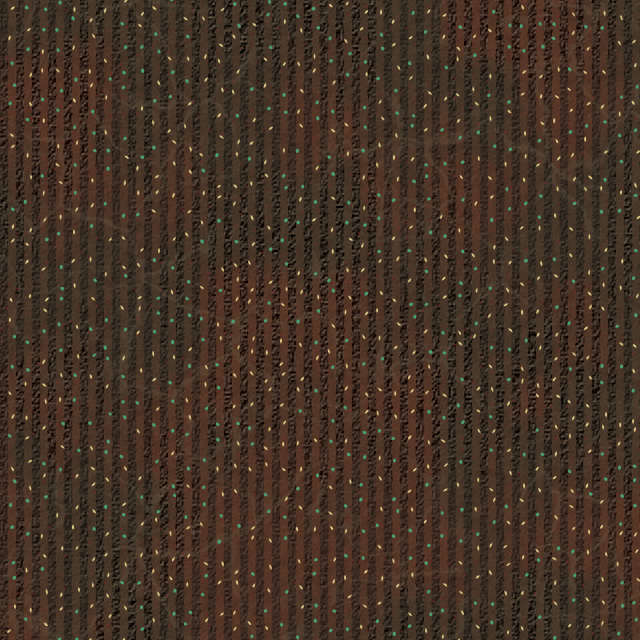
Give the GLSL for this texture, as a WebGL 2 fragment shader.

```glsl
#version 300 es
precision highp float;
// Ploughed soil: 40 upright furrows, smooth brown ridges between gritty dark troughs.
// Each ridge carries scattered cream, teal and red seeds; rust patches and faint
// warped Voronoi veins are laid across the whole field.
uniform vec2 u_resolution;
out vec4 fragColor;

float hash(vec2 p) {
    vec3 q = fract(vec3(p.xyx) * 0.1031);
    q += dot(q, q.yzx + 33.33);
    return fract((q.x + q.y) * q.z);
}

vec2 hash2(vec2 p) {
    return vec2(hash(p), hash(p + 71.7));
}

float noise(vec2 p) {
    vec2 i = floor(p), f = fract(p);
    f = f * f * (3.0 - 2.0 * f);
    return mix(mix(hash(i), hash(i + vec2(1, 0)), f.x),
               mix(hash(i + vec2(0, 1)), hash(i + vec2(1, 1)), f.x), f.y);
}

float fbm(vec2 p) {
    float sum = 0.0, amp = 0.53;
    for (int i = 0; i < 4; i++) {
        sum += amp * noise(p);
        p = p * 2.03 + 17.3;
        amp *= 0.5;
    }
    return sum;
}

// Distance to the border between the two nearest Voronoi points
float cellBorder(vec2 p) {
    vec2 cell = floor(p), near1 = vec2(9), near2 = vec2(9);
    for (int y = -1; y <= 1; y++)
    for (int x = -1; x <= 1; x++) {
        vec2 c = cell + vec2(x, y);
        vec2 d = c + hash2(c) - p;
        if (dot(d, d) < dot(near1, near1)) { near2 = near1; near1 = d; }
        else if (dot(d, d) < dot(near2, near2)) near2 = d;
    }
    return dot(0.5 * (near1 + near2), normalize(near2 - near1));
}

// Soft line along cell borders, fading in and out along its way
float vein(vec2 uv, float cells, float halfWidth) {
    vec2 warp = vec2(fbm(uv * 14.0), fbm(uv * 14.0 + 40.0)) - 0.5;
    float d = cellBorder(uv * cells + warp * 0.55 + cells) / cells;
    float fade = smoothstep(0.28, 0.62, noise(uv * 9.0 + cells));
    return (1.0 - smoothstep(0.2 * halfWidth, halfWidth, d)) * fade;
}

// Offset from the one seed in this ridge cell, in canvas units; z is its random kind
vec3 seedOffset(vec2 uv, float rows, float spread, float salt) {
    vec2 grid = vec2(40.0, rows);
    vec2 p = uv * grid - vec2(0.25, 0.0);
    p.y += hash(vec2(floor(p.x), salt));
    vec2 id = floor(p) + salt;
    vec2 jitter = (hash2(id) - 0.5) * vec2(spread, 0.72);
    return vec3((fract(p) - 0.5 - jitter) / grid, hash(id + 23.0));
}

float ellipse(vec2 p, vec2 radius, float angle, float edge) {
    float c = cos(angle), s = sin(angle);
    p = mat2(c, -s, s, c) * p;
    float d = (length(p / radius) - 1.0) * min(radius.x, radius.y);
    return 1.0 - smoothstep(-edge, edge, d);
}

void main() {
    vec2 uv = gl_FragCoord.xy / u_resolution;
    float edge = 0.6 / min(u_resolution.x, u_resolution.y);

    // Furrow profile with crumbling sides
    float across = abs(fract(uv.x * 40.0 - 0.25) - 0.5);
    across += (noise(uv * 230.0) - 0.5) * 0.09;
    float trough = smoothstep(0.20, 0.29, across);

    // Ridge and trough earth with broad rust staining
    float rust = smoothstep(0.36, 0.67, fbm(uv * vec2(8.0, 6.0) + 5.0));
    vec3 ridge = mix(vec3(0.275, 0.215, 0.160), vec3(0.335, 0.210, 0.150), rust);
    vec3 bed = mix(vec3(0.200, 0.165, 0.130), vec3(0.235, 0.165, 0.130), rust);
    vec3 color = mix(ridge, bed, trough);
    color *= 0.88 + 0.24 * fbm(uv * 65.0);

    // Crumbs lit from the upper left, strongest in the troughs
    vec2 g = uv * 290.0;
    float relief = noise(g) - noise(g + vec2(-0.5, 0.6));
    float patches = smoothstep(0.3, 0.65, fbm(uv * vec2(11.0, 5.0) + 60.0));
    float grit = mix(0.03, 0.13 + 0.17 * patches, trough);
    color += vec3(1.0, 0.86, 0.70) * relief * grit;
    color -= 0.09 * trough * patches * smoothstep(0.6, 0.85, noise(g * 0.8 + 9.0));
    color += (hash(floor(uv * 512.0)) - 0.5) * 0.025;

    // Pale veins
    float veins = max(vein(uv, 8.0, 0.0055), 0.7 * vein(uv, 5.0, 0.005));
    color = mix(color, vec3(0.42, 0.37, 0.28), 0.27 * veins);

    // Small dull red seeds
    vec3 r = seedOffset(uv, 43.0, 0.65, 130.0);
    float red = ellipse(r.xy, vec2(0.0015), 0.0, edge) * step(r.z, 0.75);
    color = mix(color, vec3(0.46, 0.15, 0.13), 0.65 * red);

    // Slim cream seeds and rounder teal ones
    vec3 s = seedOffset(uv, 27.0, 0.38, 0.0);
    float tilt = (fract(s.z * 37.0) - 0.5) * 2.0;
    float ragged = 0.8 + 0.4 * noise(uv * 400.0);
    float cream = ellipse(s.xy, vec2(0.0015, 0.0033) * ragged, tilt, edge) * step(s.z, 0.56);
    float teal = ellipse(s.xy, vec2(0.0024, 0.0030) * ragged, tilt, edge) * step(0.62, s.z);
    color = mix(color, vec3(0.86, 0.78, 0.52), cream);
    color = mix(color, vec3(0.30, 0.62, 0.46), teal);

    fragColor = vec4(clamp(color, 0.0, 1.0), 1.0);
}
```
